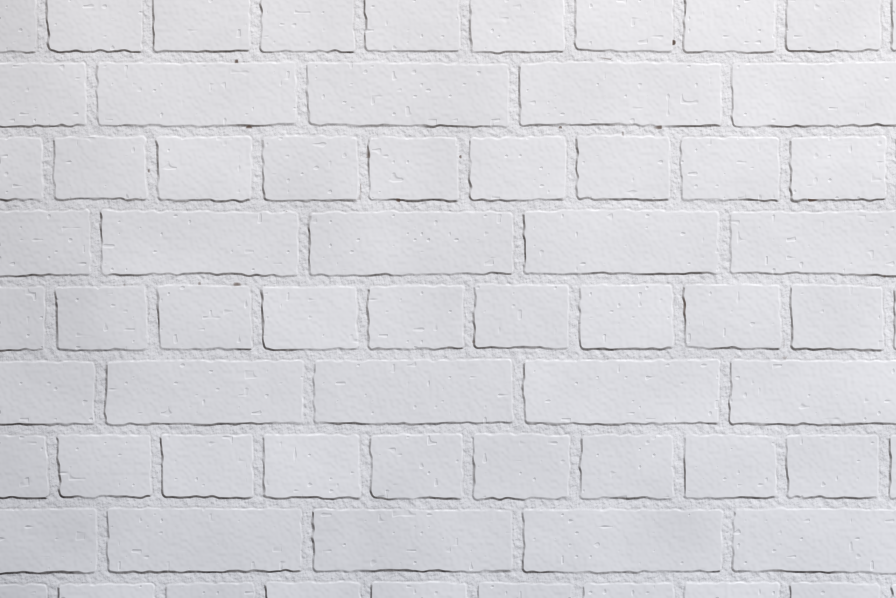
A Shadertoy shader for this texture:

```glsl
// White painted brick wall: rows of long stretchers alternate with rows of short headers.
#define ROW_HEIGHT 0.1244
#define HEADER_WIDTH 0.174
#define ORIGIN vec2(0.092, 0.035)
#define STRETCHER_SHIFT 0.08
#define JOINT_WIDTH 0.019
#define JITTER 0.009
#define LEAN 0.0165
#define LIGHT_STEP vec2(0.0015, 0.0025)
#define SHADOW 0.30
#define HIGHLIGHT 0.17
#define CRACK_DEPTH 0.34

float hash(vec2 p) {
    vec3 q = fract(p.xyx * 0.1031);
    q += dot(q, q.yzx + 33.33);
    return fract((q.x + q.y) * q.z);
}

float noise(vec2 p) {
    vec2 i = floor(p), f = fract(p);
    f = f * f * (3.0 - 2.0 * f);
    return mix(mix(hash(i), hash(i + vec2(1, 0)), f.x),
               mix(hash(i + vec2(0, 1)), hash(i + vec2(1, 1)), f.x), f.y);
}

float fbm(vec2 p) {
    float sum = 0.0, amp = 0.55;
    for (int i = 0; i < 3; i++) {
        sum += amp * noise(p);
        p = mat2(1.6, 1.2, -1.2, 1.6) * p + 17.3;
        amp *= 0.5;
    }
    return sum;
}

// Signed distance to the nearest brick outline (negative inside) and the brick's tone
vec2 brick(vec2 p) {
    p.x += LEAN * p.y * (1.3 - p.x);
    p += 0.005 * (vec2(noise(p * 7.0), noise(p * 6.0 + 40.0)) - 0.5);
    p -= ORIGIN;
    float row = floor(p.y / ROW_HEIGHT);
    bool stretcher = mod(row, 2.0) < 0.5;
    float width = stretcher ? 2.0 * HEADER_WIDTH : HEADER_WIDTH;
    if (stretcher) p.x -= STRETCHER_SHIFT;
    float column = floor(p.x / width);
    vec2 cell = vec2(column, row) + 50.0;

    // Each joint shifts a little, together with both bricks beside it
    float left = JITTER * (hash(cell) - 0.5);
    float right = width + JITTER * (hash(cell + vec2(1, 0)) - 0.5);
    vec2 local = p - vec2(column * width, row * ROW_HEIGHT);
    vec2 center = vec2(left + right, ROW_HEIGHT) * 0.5;
    vec2 halfSize = 0.5 * (vec2(right - left, ROW_HEIGHT) - JOINT_WIDTH);

    const float radius = 0.006;
    vec2 q = abs(local - center) - halfSize + radius;
    float box = length(max(q, 0.0)) + min(max(q.x, q.y), 0.0) - radius;
    box += 0.004 * (noise((p + 9.0) * 75.0) - 0.5);
    return vec2(box, hash(cell + 7.0));
}

// Relief of the wall: lightly pitted raised faces, rough sunken mortar
float wallHeight(vec2 p, float d) {
    float soft = max(0.0025, 0.7 / iResolution.y);
    float face = smoothstep(soft, -soft, d);
    float mortar = 1.15 * fbm(p * 135.0) - 0.2;
    float paint = 0.75 + 0.16 * fbm(p * 48.0) + 0.17 * noise(p * 170.0);
    paint -= 0.4 * smoothstep(0.87, 0.98, noise(p * vec2(85.0, 100.0) + 5.0));
    return mix(mortar, paint, face);
}

void mainImage(out vec4 fragColor, in vec2 fragCoord) {
    vec2 p = fragCoord / iResolution.y;
    float across = fragCoord.x / iResolution.x;
    vec2 here = brick(p);
    float d = here.x;
    float dLit = brick(p + LIGHT_STEP).x;

    // Soft light, brighter and warmer toward the upper right, dimmer at the left
    float level = 0.782 + 0.075 * p.y + 0.065 * across;
    level -= 0.035 * smoothstep(0.18, 0.0, across);
    level += 0.06 * (fbm(p * 8.0) - 0.48);
    float joint = smoothstep(-0.001, 0.003, d);
    level += mix(0.022 * (here.y - 0.5), -0.012, joint);
    vec3 color = level + mix(vec3(-0.006, 0.0, 0.024), vec3(0.004, 0.0, 0.012), p.y);

    // Relief shading
    float slope = wallHeight(p, d) - wallHeight(p + LIGHT_STEP, dLit);
    color += slope * (slope < 0.0 ? SHADOW : HIGHLIGHT);

    // Thin shadow gaps, mostly under and left of the bricks, broken by wear
    float facing = clamp((d - dLit) / length(LIGHT_STEP), 0.0, 1.0);
    float wear = smoothstep(0.15, 0.8, noise(p * 19.0 + 3.0));
    float gap = smoothstep(0.0032, 0.0004, abs(d - 0.001));
    float side = 0.16 + 0.84 * smoothstep(0.15, 0.75, facing);
    color -= CRACK_DEPTH * gap * side * (0.2 + 0.8 * wear) * vec3(0.96, 1.0, 1.05);

    // Sparse brown holes where the paint has failed along the joints
    float edge = smoothstep(0.005, 0.001, abs(d - 0.002));
    float hole = smoothstep(0.92, 0.98, noise(p * vec2(48.0, 42.0) + 11.0));
    hole *= edge * smoothstep(0.2, 0.7, p.y);
    color = mix(color, vec3(0.33, 0.27, 0.24), 0.85 * hole);

    fragColor = vec4(clamp(color, 0.0, 1.0), 1.0);
}
```
